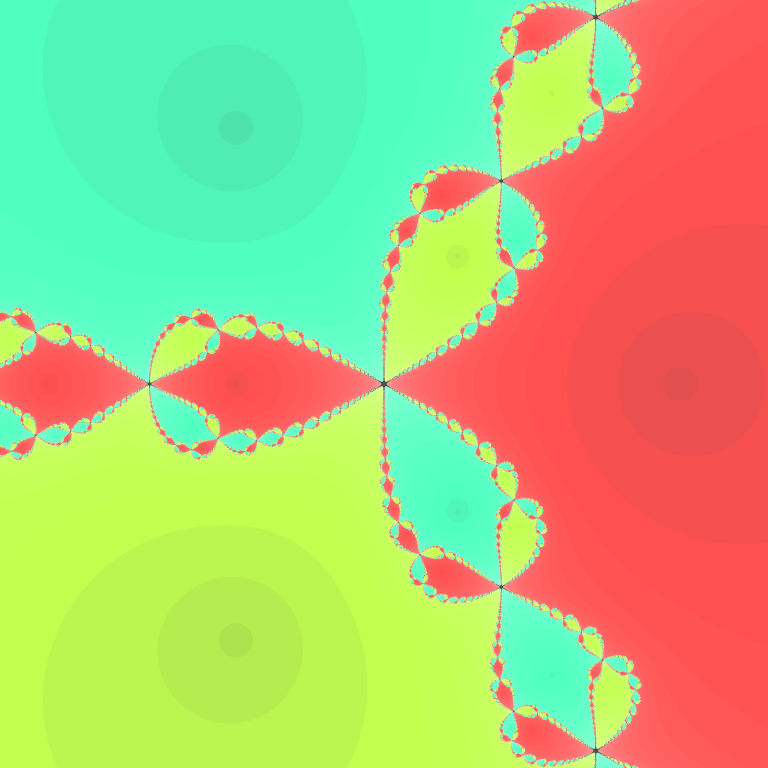
Give the GLSL for this background, as a Shadertoy shader.

```glsl
// Newton fractal of z^3 = 1: each point takes the hue of the root it reaches.
// The step count sets the tone: dim discs round the roots, pale glow near the
// basin borders, and dark grey where the iteration fails to settle.

#define HALF_WIDTH 1.3      // plane units from centre to canvas edge
#define MAX_STEPS 24        // points slower than this stay dark
#define TOLERANCE 0.01      // residual |z^3 - 1| that counts as converged
#define DARK 0.31           // grey floor of every colour
#define DIM_START 0.85      // brightness before the first step
#define DIM_GAIN 0.0375     // brightness gained per step
#define PALE_GAIN 0.0225    // whitening per step beyond PALE_FROM
#define PALE_FROM 4.0
#define SAMPLES 3           // antialiasing grid per axis

const vec3 RED = vec3(1.0, 0.0, 0.0);
const vec3 MINT = vec3(0.0, 1.0, 0.65);
const vec3 LIME = vec3(0.65, 1.0, 0.0);

vec2 complexSquare(vec2 z) {
    return vec2(z.x * z.x - z.y * z.y, 2.0 * z.x * z.y);
}

vec2 complexMul(vec2 a, vec2 b) {
    return vec2(a.x * b.x - a.y * b.y, a.x * b.y + a.y * b.x);
}

// Hue of the root nearest to z
vec3 rootHue(vec2 z) {
    if (z.x > 0.0) return RED;
    return z.y > 0.0 ? MINT : LIME;
}

vec3 newtonColor(vec2 z) {
    int steps = 0;
    for (; steps < MAX_STEPS; steps++) {
        vec2 square = complexSquare(z);
        vec2 residual = complexMul(square, z) - vec2(1.0, 0.0);
        if (length(residual) < TOLERANCE) break;
        // z - (z^3 - 1) / (3 z^2)
        vec2 inverse = vec2(square.x, -square.y) / max(dot(square, square), 1e-18);
        z = (2.0 * z + inverse) / 3.0;
    }
    if (steps == MAX_STEPS) return vec3(DARK);

    // Tone from the speed of convergence
    float n = max(float(steps), 1.0);
    float brightness = min(DIM_START + DIM_GAIN * n, 1.0);
    float pale = clamp(PALE_GAIN * (n - PALE_FROM), 0.0, 1.0);
    vec3 tone = DARK + (brightness - DARK) * rootHue(z);
    return mix(tone, vec3(1.0), pale);
}

void mainImage(out vec4 fragColor, in vec2 fragCoord) {
    float planeScale = 2.0 * HALF_WIDTH / min(iResolution.x, iResolution.y);
    vec3 sum = vec3(0.0);

    // Average a small grid inside the pixel to smooth the borders
    for (int j = 0; j < SAMPLES; j++) {
        for (int i = 0; i < SAMPLES; i++) {
            vec2 offset = (vec2(i, j) + 0.5) / float(SAMPLES) - 0.5;
            vec2 z = (fragCoord + offset - 0.5 * iResolution.xy) * planeScale;
            sum += newtonColor(z);
        }
    }
    fragColor = vec4(sum / float(SAMPLES * SAMPLES), 1.0);
}
```
